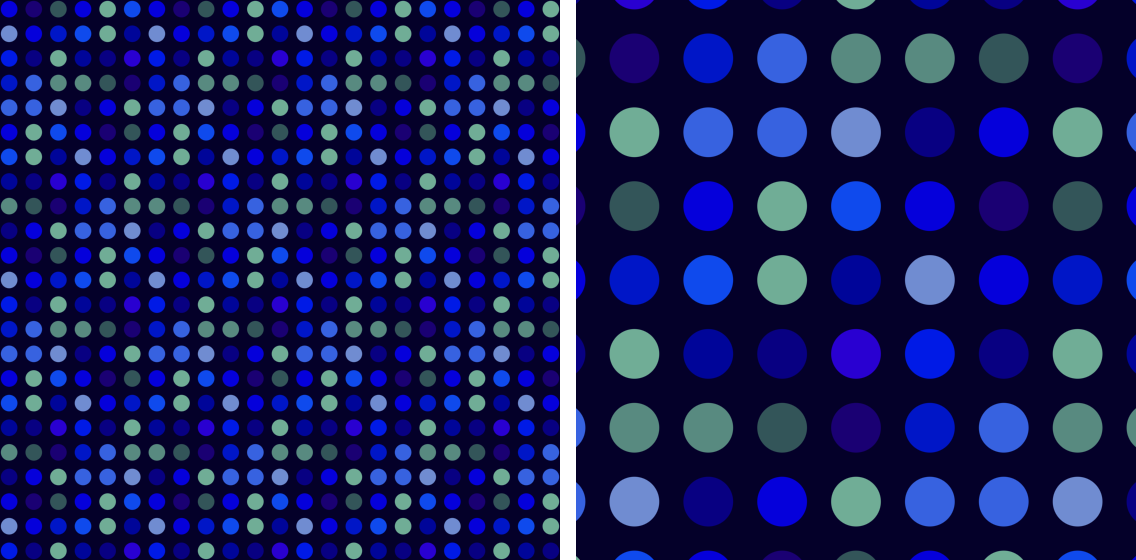
Left, the full canvas; right, a detail of the centre.
A three.js fragment shader for this pattern:

```glsl
// A centred grid of 23 by 23 flat round dots on near-black indigo.
// Colours come from a 6 by 5 block of dots; each block below the last
// is shifted sideways by half its width, so the full period is 6 by 10.

varying vec2 vUv;

const float PITCH = 0.04397;       // distance between dot centres
const float RADIUS = 0.0148;       // dot radius
const float MIDDLE = 11.0;         // index of the central row and column
const float BLOCK_COLUMNS = 6.0;
const float BLOCK_ROWS = 5.0;
const float BLOCK_SHIFT = 3.0;     // columns shifted per block of rows

const vec3 GROUND     = vec3(0.015, 0.00, 0.16);
const vec3 BLUE       = vec3(0.02, 0.00, 0.86);
const vec3 BRIGHT     = vec3(0.00, 0.10, 0.90);
const vec3 AZURE      = vec3(0.06, 0.29, 0.93);
const vec3 COBALT     = vec3(0.00, 0.085, 0.78);
const vec3 NAVY       = vec3(0.00, 0.02, 0.60);
const vec3 MIDNIGHT   = vec3(0.03, 0.00, 0.51);
const vec3 PURPLE     = vec3(0.10, 0.00, 0.45);
const vec3 VIOLET     = vec3(0.16, 0.00, 0.82);
const vec3 CORNFLOWER = vec3(0.215, 0.385, 0.88);
const vec3 PERIWINKLE = vec3(0.44, 0.55, 0.82);
const vec3 GREEN      = vec3(0.44, 0.68, 0.59);
const vec3 TEAL       = vec3(0.345, 0.54, 0.50);
const vec3 SLATE      = vec3(0.20, 0.335, 0.35);

// Selects one of six colours by column.
vec3 pick(float column, vec3 a, vec3 b, vec3 c, vec3 d, vec3 e, vec3 f) {
  if (column < 0.5) return a;
  if (column < 1.5) return b;
  if (column < 2.5) return c;
  if (column < 3.5) return d;
  if (column < 4.5) return e;
  return f;
}

// Dot colour inside one block, rows counted downwards.
vec3 blockColour(float column, float row) {
  if (row < 0.5) return pick(column, BLUE, PURPLE, SLATE, BLUE, GREEN, AZURE);
  if (row < 1.5) return pick(column, PERIWINKLE, BLUE, COBALT, AZURE, GREEN, NAVY);
  if (row < 2.5) return pick(column, BRIGHT, MIDNIGHT, GREEN, NAVY, MIDNIGHT, VIOLET);
  if (row < 3.5) return pick(column, COBALT, CORNFLOWER, TEAL, TEAL, SLATE, PURPLE);
  return pick(column, CORNFLOWER, CORNFLOWER, PERIWINKLE, MIDNIGHT, BLUE, GREEN);
}

// Dot colour anywhere on the grid, with the half-block shift applied.
vec3 dotColour(vec2 cell) {
  float row = MIDDLE - cell.y;
  float column = MIDDLE + cell.x;
  float block = floor((row + 0.5) / BLOCK_ROWS);
  float shifted = column + BLOCK_SHIFT * block + 0.5;
  return blockColour(floor(mod(shifted, BLOCK_COLUMNS)), row - BLOCK_ROWS * block);
}

void main() {
  // Nearest dot and signed distance to its edge
  vec2 fromCentre = vUv - 0.5;
  vec2 cell = floor(fromCentre / PITCH + 0.5);
  float edge = length(fromCentre - cell * PITCH) - RADIUS;

  // Coverage with a smooth rim
  float soft = 0.75 * fwidth(vUv.x);
  float coverage = 1.0 - smoothstep(-soft, soft, edge);

  gl_FragColor = vec4(mix(GROUND, dotColour(cell), coverage), 1.0);
}
```
